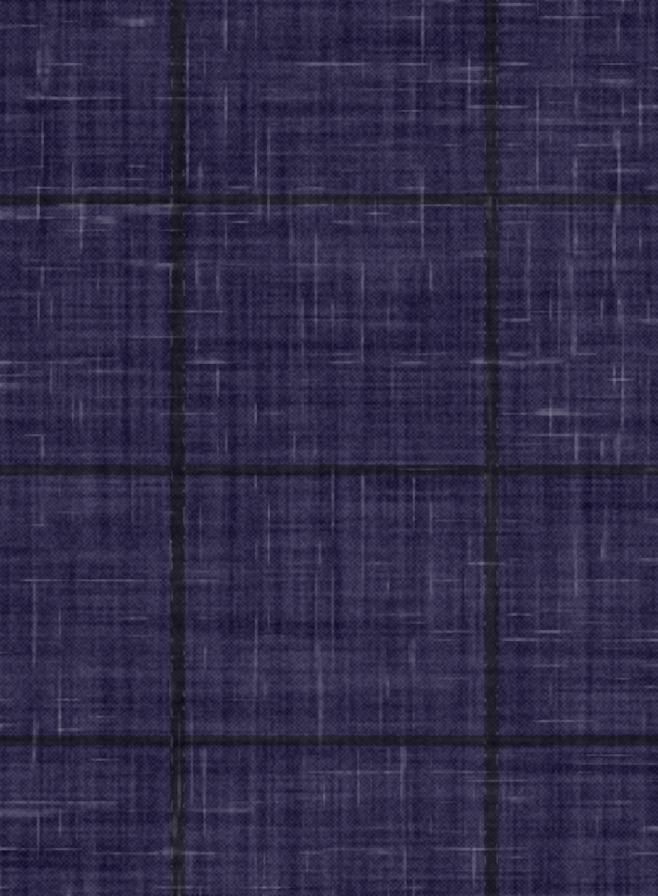
Write a Shadertoy shader that draws this texture.

```glsl
float hash(vec2 p) {
    vec3 q = fract(vec3(p.xyx) * 0.1031);
    q += dot(q, q.yzx + 33.33);
    return fract((q.x + q.y) * q.z);
}

float noise(vec2 p) {
    vec2 i = floor(p), f = fract(p);
    f = f * f * (3.0 - 2.0 * f);
    return mix(mix(hash(i), hash(i + vec2(1, 0)), f.x),
               mix(hash(i + vec2(0, 1)), hash(i + vec2(1, 1)), f.x), f.y);
}

// Uneven yarn: "across" counts threads, "along" runs down each thread
float yarn(float across, float along, float seed) {
    return 0.6 * noise(vec2(across * 240.0, along * 9.0) + seed)
         + 0.4 * noise(vec2(across * 85.0, along * 2.5) + seed + 70.0) - 0.5;
}

// Sparse pale slubs, clustered on a few persistent threads
float slub(float across, float along, float seed) {
    float thread = smoothstep(0.5, 0.95, noise(vec2(across * 210.0, along * 1.5) + seed));
    float run = smoothstep(0.55, 0.95, noise(vec2(across * 210.0, along * 26.0) + seed + 31.0));
    return thread * run * (0.4 + 0.9 * noise(vec2(across * 210.0, along * 190.0) + seed));
}

// Coverage of a repeating stripe centred on "offset"
float stripe(float x, float offset, float period, float width, float blur) {
    float d = abs(fract((x - offset) / period + 0.5) - 0.5) * period;
    return 1.0 - smoothstep(-blur, blur, d - 0.5 * width);
}

void mainImage(out vec4 fragColor, in vec2 fragCoord) {
    vec2 p = fragCoord / iResolution.y;
    float pixel = 1.0 / iResolution.y;

    // Woven ground, with the finest ripple fading when it cannot be resolved
    vec2 ripple = sin(p * 6.28318 * 185.0);
    float weave = ripple.x * ripple.y * (1.0 - smoothstep(0.3, 0.6, pixel * 185.0));
    float grain = noise(p * 340.0 + 11.0) - 0.5;
    float tone = 0.12 * yarn(p.x, p.y, 5.0) + 0.13 * yarn(p.y, p.x, 140.0)
               + 0.075 * grain + 0.022 * weave
               + 0.02 * (noise(p * 5.0) - 0.5);
    float slubs = slub(p.x, p.y, 20.0) + slub(p.y, p.x, 210.0);
    vec3 cloth = vec3(0.183, 0.163, 0.283) + tone;
    cloth = mix(cloth, vec3(0.50, 0.48, 0.57), min(0.55 * slubs, 0.8));

    // Dark windowpane bands, slightly wavering and darker where they cross
    float blur = max(pixel, 0.0012);
    vec2 waver = 0.0016 * vec2(noise(p.yy * 110.0), noise(p.xx * 110.0 + 50.0)) - 0.0008;
    float upright = stripe(p.x + waver.x, 0.1985, 0.350, 0.0165, blur);
    float level = stripe(p.y + waver.y, 0.1735, 0.302, 0.0120, blur);
    float band = 1.0 - (1.0 - 0.9 * upright) * (1.0 - 0.9 * level);
    vec3 ink = vec3(0.118, 0.110, 0.150) - 0.025 * upright * level
             + 0.55 * tone + 0.13 * slubs;

    // Ground threads showing through as pale specks along the uprights
    float rim = upright * (1.0 - stripe(p.x, 0.1985, 0.350, 0.011, blur));
    ink += 0.14 * rim * smoothstep(0.55, 0.9, noise(p * vec2(150.0, 210.0)));

    fragColor = vec4(clamp(mix(cloth, ink, band), 0.0, 1.0), 1.0);
}
```
